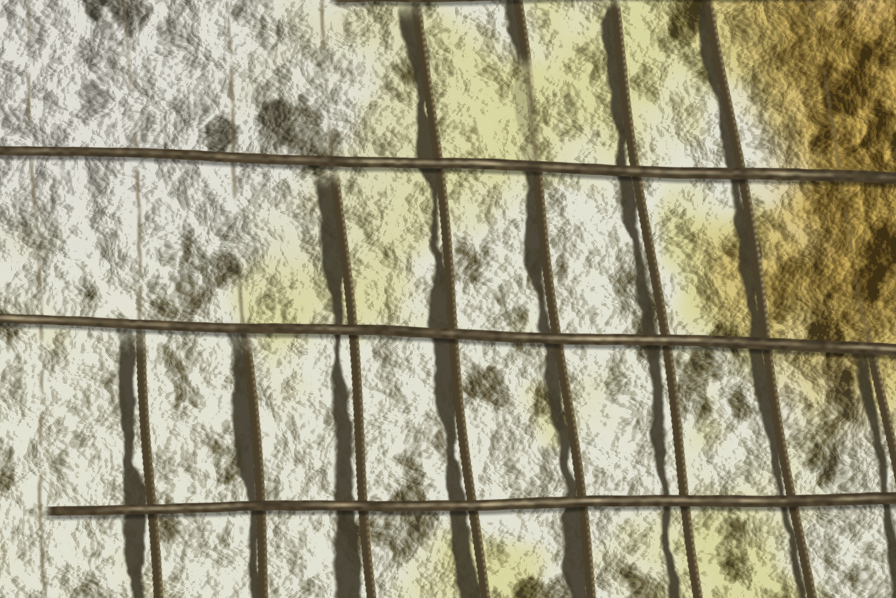
Give the GLSL for this texture, as a WebGL 1 fragment shader.

```glsl
precision highp float;
// Chipped pale stone wall behind a rusty grid of leaning ribbed rods and crossbars.
uniform vec2 u_resolution;

float hash(vec2 p) {
  return fract(sin(dot(p, vec2(127.1, 311.7))) * 43758.55);
}

float noise(vec2 p) {
  vec2 i = floor(p), f = fract(p);
  f = f * f * (3.0 - 2.0 * f);
  return mix(mix(hash(i), hash(i + vec2(1, 0)), f.x),
             mix(hash(i + vec2(0, 1)), hash(i + vec2(1, 1)), f.x), f.y);
}

float fbm(vec2 p) {
  float sum = 0.0, amp = 0.53;
  for (int i = 0; i < 4; i++) {
    sum += amp * noise(p);
    p = mat2(1.6, 1.2, -1.2, 1.6) * p + 7.3;
    amp *= 0.5;
  }
  return sum;
}

// Distance to the nearest scattered cell centre
float cellular(vec2 p) {
  vec2 i = floor(p), f = fract(p);
  float nearest = 4.0;
  for (int y = -1; y <= 1; y++)
    for (int x = -1; x <= 1; x++) {
      vec2 o = vec2(float(x), float(y));
      vec2 d = o + vec2(hash(i + o), hash(i + o + 41.7)) - f;
      nearest = min(nearest, dot(d, d));
    }
  return sqrt(nearest);
}

// Side-lit facets of broken stone at four sizes
float chips(vec2 p) {
  p = mat2(0.85, 0.5, -0.62, 1.0) * p;
  p += 0.03 * vec2(fbm(p * 14.0), fbm(p * 14.0 + 31.0));
  float sum = 0.0, scale = 11.0;
  for (int i = 0; i < 4; i++) {
    vec2 q = p * scale + float(i) * 17.0;
    sum += cellular(q + vec2(0.2, 0.16)) - cellular(q);
    scale *= 2.15;
  }
  return sum;
}

vec3 stoneRamp(float t) {
  vec3 c = mix(vec3(0.27, 0.25, 0.18), vec3(0.43, 0.40, 0.29), smoothstep(0.1, 0.3, t));
  c = mix(c, vec3(0.56, 0.55, 0.47), smoothstep(0.3, 0.48, t));
  c = mix(c, vec3(0.73, 0.72, 0.64), smoothstep(0.48, 0.66, t));
  return mix(c, vec3(0.89, 0.89, 0.83), smoothstep(0.66, 0.84, t));
}

float band(float d, float halfWidth, float soft) {
  return 1.0 - smoothstep(halfWidth - soft, halfWidth + soft, abs(d));
}

void main() {
  vec2 p = gl_FragCoord.xy / u_resolution.y;
  p.x *= 1.5 * u_resolution.y / u_resolution.x;
  float aa = 1.0 / u_resolution.y, depth = 1.0 - p.y;
  float patches = fbm(p * 4.0 + 3.0), rough = fbm(p * 22.0);

  // Wall: facets, pits and uneven light
  float rust = smoothstep(1.2, 1.5, p.x + 0.5 * (patches - 0.5)) * smoothstep(0.2, 0.55, p.y);
  float corner = smoothstep(0.9, 0.1, p.x) * smoothstep(0.4, 0.75, p.y);
  float tone = 0.77 + 0.42 * chips(p) + 0.3 * (rough - 0.5);
  tone -= 0.36 * smoothstep(0.64, 0.74, fbm(p * vec2(13.0, 9.0) + 11.0));
  tone -= 0.27 * rust + 0.07 * corner;
  tone -= 0.12 * smoothstep(1.2, 1.5, p.x) * smoothstep(0.5, 0.1, p.y);
  vec3 color = stoneRamp(tone);

  // Stains: cool grey upper left, moss in patches, rust at the right
  float moss = smoothstep(0.45, 0.68, patches) * (1.0 - corner);
  color *= mix(vec3(1.0), vec3(0.96, 0.95, 0.76), moss);
  color = mix(color, vec3(dot(color, vec3(0.34))) * vec3(0.99, 0.98, 0.96), 0.6 * corner);
  color *= mix(vec3(1.0), vec3(0.94, 0.81, 0.58), rust);

  // Nine leaning rods, fanning out downwards
  float spacing = 0.163 + 0.0195 * depth;
  float along = (p.x - 0.049 - 0.029 * depth) / spacing;
  float id = clamp(floor(along + 0.5), 0.0, 8.0);
  float side = (along - id) * spacing + 0.005 * sin(depth * 9.0 + id * 2.0);

  // Left rods emerge low, middle ones run the full height
  float start = max(0.57 - 0.27 * max(id - 2.0, 0.0), 0.58 * step(7.5, id));
  float shown = smoothstep(start - 0.03, start + 0.02, depth + 0.06 * (rough - 0.5));
  shown *= step(0.5, id);
  float gap = band(id - 5.0, 0.5, 0.01) * band(depth - 0.19, 0.09, 0.02);
  shown *= 1.0 - 0.75 * gap;

  // Ragged cast shadow drifting left, then the ribbed rod
  float lean = 0.009 + depth * (0.019 + 0.012 * sin(id * 2.4));
  float shadow = band(side + lean + 0.022 * (rough - 0.5), 0.004 + 0.017 * noise(vec2(id * 5.0, depth * 12.0)), 0.004);
  color = mix(color, vec3(0.24, 0.22, 0.16), 0.9 * shadow * shown);
  float trace = band(side + 0.01 * (rough - 0.5), 0.003, 0.003) * smoothstep(0.35, 0.6, rough);
  color = mix(color, vec3(0.43, 0.38, 0.27), 0.6 * trace * (1.0 - shown));
  float ribs = 0.5 + 0.5 * sin(depth * 620.0 + side * 200.0);
  float lit = smoothstep(0.0, 0.007, side) * (0.35 + 0.65 * ribs);
  vec3 rodColor = mix(vec3(0.29, 0.25, 0.17), vec3(0.64, 0.58, 0.42), lit * (0.4 + 0.7 * patches));
  color = mix(color, rodColor, shown * band(side, 0.0075 + 0.001 * ribs, aa));

  // Four crossbars with slightly different slopes
  for (int i = 0; i < 4; i++) {
    float k = float(i);
    float slope = 0.023 * (k - 1.5) * (k - 1.5) - 0.038;
    float y = p.y - (0.998 - 0.23 * k - 0.018 * k * k + slope * p.x);
    y += 0.002 * sin(p.x * 11.0 + k * 2.0) + 0.003 * (rough - 0.5);
    float w = 0.0075 + 0.0025 * p.x / 1.5;
    float begin = i == 0 ? 0.55 : (i == 3 ? 0.07 : -0.1);
    float present = smoothstep(begin, begin + 0.02, p.x);
    color *= 1.0 - 0.4 * present * band(y + w, 0.007, 0.004);
    float sheen = band(y - 0.001, 0.003, 0.003) * noise(vec2(p.x * 16.0, k * 9.0));
    vec3 barColor = mix(vec3(0.28, 0.24, 0.17), vec3(0.66, 0.61, 0.49), sheen);
    barColor *= 0.8 + 0.4 * noise(p * vec2(90.0, 160.0));
    color = mix(color, barColor, present * band(y, w, aa));
  }
  gl_FragColor = vec4(color, 1.0);
}
```
